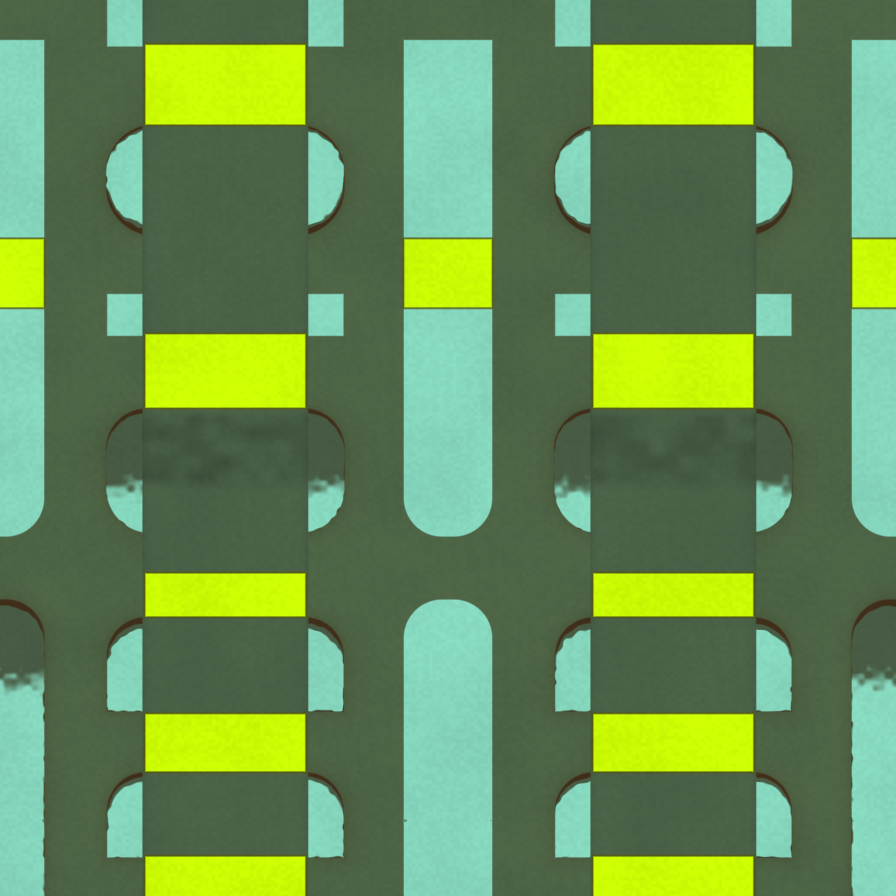
This pattern is drawn by a three.js fragment shader. Its source:

```glsl
// Two worn ladders of lime rungs and aqua side tabs, with tall aqua bars between them.
// Every part is a rounded slab distance, mirrored about each column centre;
// shifted copies of a slab leave rusty rims, and value noise adds stains and grain.
varying vec2 vUv;

const vec3 GROUND = vec3(0.30, 0.39, 0.27);
const vec3 DIRT = vec3(0.28, 0.355, 0.265);
const vec3 AQUA = vec3(0.52, 0.84, 0.74);
const vec3 LIME = vec3(0.80, 0.99, 0.01);
const vec3 RUST = vec3(0.25, 0.18, 0.10);
const vec3 OLIVE = vec3(0.33, 0.34, 0.08);

float hash(vec2 p) {
  return fract(sin(dot(p, vec2(127.1, 311.7))) * 43758.5453);
}

float noise(vec2 p) {
  vec2 i = floor(p), f = fract(p);
  f = f * f * (3.0 - 2.0 * f);
  return mix(mix(hash(i), hash(i + vec2(1, 0)), f.x),
             mix(hash(i + vec2(0, 1)), hash(i + vec2(1, 1)), f.x), f.y);
}

float cover(float d) {
  return 1.0 - smoothstep(-0.0012, 0.0012, d);
}

// span = bottom and top; radii = bottom and top corner radius
float slab(vec2 p, float halfWidth, vec2 span, vec2 radii) {
  float middle = 0.5 * (span.x + span.y);
  float r = p.y > middle ? radii.y : radii.x;
  vec2 q = abs(p - vec2(0.0, middle)) - vec2(halfWidth, 0.5 * (span.y - span.x)) + r;
  return length(max(q, 0.0)) + min(max(q.x, q.y), 0.0) - r;
}

// Aqua slab with rusty rims (bottom, top), dirty above stainY
vec3 paintAqua(vec3 color, vec2 p, float halfWidth, vec2 span, vec2 radii, vec2 rims, float stainY) {
  float d = slab(p, halfWidth, span, radii);
  float worn = step(0.001, rims.x + rims.y);
  float rough = worn * (noise(vUv * 130.0) - 0.5);
  vec2 down = vec2(0.0, rims.x), up = vec2(0.0, rims.y);
  float inner = max(slab(p - down * 0.6, halfWidth, span, radii),
                    slab(p + up * 0.5, halfWidth, span, radii));
  float face = max(slab(p - down, halfWidth, span, radii),
                   slab(p + up, halfWidth, span, radii));
  float stain = smoothstep(-0.012, 0.012, p.y - stainY + 0.02 * rough);
  color = mix(color, RUST, worn * 0.22 * exp(-max(d, 0.0) * 160.0));
  color = mix(color, RUST, cover(d));
  color = mix(color, DIRT, cover(max(d, inner + 0.002 * rough)));
  return mix(color, mix(AQUA, DIRT, stain), cover(max(d, face + 0.004 * rough)));
}

// Lime block with a thin dark outline
vec3 paintLime(vec3 color, vec2 p, float halfWidth, vec2 span) {
  float d = slab(p, halfWidth, span, vec2(0.0));
  color = mix(color, OLIVE, 0.85 * cover(d - 0.002));
  return mix(color, LIME, cover(d));
}

void main() {
  float y = vUv.y;
  vec2 ladder = vec2(0.5 * abs(fract(vUv.x * 2.0) - 0.503), y);
  vec2 bar = vec2(0.5 * abs(fract(vUv.x * 2.0 + 0.5) - 0.5), y);
  float stainedBar = 1.0 - mod(floor(vUv.x * 2.0 + 0.5), 2.0);
  vec3 color = GROUND;

  // Bars: square top and round foot above, round head below
  color = paintAqua(color, bar, 0.0495, vec2(0.401, 0.9555), vec2(0.043, 0.0), vec2(0.0), 2.0);
  color = paintAqua(color, bar, 0.0495, vec2(-0.1, 0.331), vec2(0.0, 0.043),
                    vec2(0.0, 0.015) * stainedBar, mix(2.0, 0.24, stainedBar));
  color = paintLime(color, bar, 0.0488, vec2(0.657, 0.733));
  float nick = length((bar - vec2(0.048, 0.084)) * vec2(1.0, 1.4)) - 0.004;
  color = mix(color, DIRT, 0.6 * cover(nick + 0.004 * noise(vUv * 300.0)));

  // Side tabs, from top to bottom
  color = paintAqua(color, ladder, 0.132, vec2(0.948, 1.1), vec2(0.0), vec2(0.0), 2.0);
  color = paintAqua(color, ladder, 0.133, vec2(0.737, 0.861), vec2(0.054), vec2(0.011, 0.006), 2.0);
  color = paintAqua(color, ladder, 0.132, vec2(0.625, 0.672), vec2(0.0), vec2(0.0), 2.0);
  color = paintAqua(color, ladder, 0.133, vec2(0.405, 0.544), vec2(0.050, 0.045), vec2(0.0, 0.009), 0.455);
  color = paintAqua(color, ladder, 0.132, vec2(0.206, 0.311), vec2(0.0, 0.043), vec2(0.0, 0.013), 2.0);
  color = paintAqua(color, ladder, 0.132, vec2(0.043, 0.138), vec2(0.0, 0.043), vec2(0.0, 0.010), 2.0);

  // Ladder body with shaded edges and a mottled band
  float edge = ladder.x - 0.0925;
  vec3 body = vec3(0.29, 0.38, 0.28) * (1.0 - 0.10 * exp(-abs(edge) * 250.0));
  float band = smoothstep(0.45, 0.47, y) * (1.0 - smoothstep(0.53, 0.544, y));
  body *= 1.0 - 0.18 * band * noise(vUv * 60.0);
  color = mix(color, body, cover(edge));

  // Rungs
  color = paintLime(color, ladder, 0.0892, vec2(0.861, 0.950));
  color = paintLime(color, ladder, 0.0892, vec2(0.545, 0.627));
  color = paintLime(color, ladder, 0.0892, vec2(0.312, 0.360));
  color = paintLime(color, ladder, 0.0892, vec2(0.139, 0.203));
  color = paintLime(color, ladder, 0.0892, vec2(-0.1, 0.044));

  // Fine grain and broad unevenness
  float grain = 0.05 * (noise(vUv * 260.0) - 0.5) + 0.05 * (noise(vUv * 18.0) - 0.5);
  gl_FragColor = vec4(color * (1.0 + grain), 1.0);
}
```
